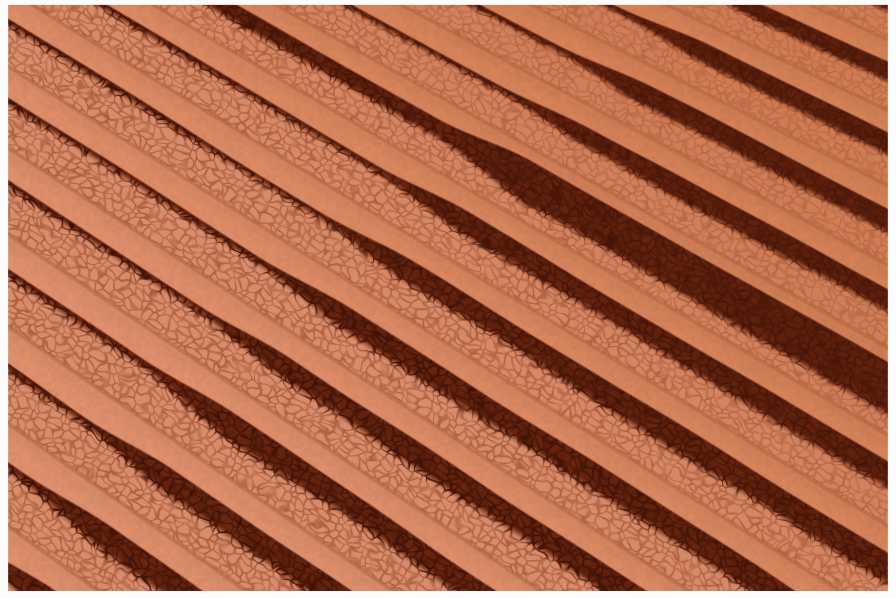
Write a WebGL 2 fragment shader that draws this texture.

```glsl
#version 300 es
precision highp float;

uniform vec2 u_resolution;
out vec4 outColor;

// Colours
const vec3 PAPER = vec3(0.99);
const vec3 STRIP_PINK = vec3(0.85, 0.545, 0.41);
const vec3 STRIP_ORANGE = vec3(0.81, 0.49, 0.325);
const vec3 GRAIN_LIGHT = vec3(0.85, 0.55, 0.42);
const vec3 GRAIN_DARK = vec3(0.66, 0.355, 0.235);
const vec3 SHADOW_LIGHT = vec3(0.42, 0.15, 0.06);
const vec3 SHADOW_DARK = vec3(0.23, 0.06, 0.02);
const vec3 CREASE = vec3(0.68, 0.39, 0.24);

// Fan of pleats: offset, spacing and spread at the left and right edges,
// in canvas heights measured downwards
const vec3 FAN_LEFT = vec3(0.039, 0.1264, 0.00445);
const vec3 FAN_RIGHT = vec3(0.947, 0.1586, 0.00336);
const float FAN_START = 0.0156;
const float FAN_SPAN = 1.469;

// Pleat profile, as fractions of one pleat
const float CREASE_AT = 0.57;
const float THIN_SHADOW = 0.11;
const float BROAD_SHADOW = 0.32;
const float WIDE_ROW = -2.0;
const float WIDE_THIN = 0.28;
const float WIDE_BROAD = 0.60;

// Where each shadow opens, and the size of the leather grain
const float KINK_AT = 0.60;
const float KINK_STEP = 0.10;
const float GRAIN_SCALE = 82.0;
const vec4 MARGIN = vec4(0.0092, 0.0118, 0.0092, 0.008); // left, bottom, right, top

vec2 hash22(vec2 p) {
    vec3 q = fract(p.xyx * vec3(0.1031, 0.1030, 0.0973));
    q += dot(q, q.yzx + 33.33);
    return fract((q.xx + q.yz) * q.zy);
}

float noise(vec2 p) {
    vec2 i = floor(p), f = fract(p);
    f *= f * (3.0 - 2.0 * f);
    vec2 e = vec2(0.0, 1.0);
    return mix(mix(hash22(i).x, hash22(i + e.yx).x, f.x),
               mix(hash22(i + e.xy).x, hash22(i + e.yy).x, f.x), f.y);
}

// Distance between the two nearest cell centres: low in the grain's furrows
float furrow(vec2 p) {
    vec2 cell = floor(p);
    float first = 8.0, second = 8.0;
    for (int y = -1; y <= 1; y++)
        for (int x = -1; x <= 1; x++) {
            vec2 c = cell + vec2(x, y);
            float d = length(c + 0.1 + 0.8 * hash22(c) - p);
            second = min(second, max(first, d));
            first = min(first, d);
        }
    return second - first;
}

// Continuous pleat number, from inverting the quadratic fan
float pleatNumber(vec2 p) {
    vec3 c = mix(FAN_LEFT, FAN_RIGHT, (p.x - FAN_START) / FAN_SPAN);
    float root = sqrt(max(c.y * c.y - 4.0 * c.z * (c.x - 1.0 + p.y), 0.0));
    return (root - c.y) / (2.0 * c.z);
}

void main() {
    vec2 uv = gl_FragCoord.xy / u_resolution;
    vec2 p = gl_FragCoord.xy / u_resolution.y;
    float n = pleatNumber(p);
    float aa = fwidth(n);
    float row = round(n);
    float phase = fract(n);

    // Leather grain, stretched along the pleats and softer far away
    float far = smoothstep(0.9, 2.2, p.x + p.y);
    vec2 warp = vec2(noise(p * 60.0), noise(p * 60.0 + 41.0)) - 0.5;
    vec2 along = mat2(0.85, 0.53, -0.53, 0.85) * p;
    float ridge = smoothstep(0.0, 0.42, furrow(along * vec2(0.75, 1.0) * GRAIN_SCALE + warp));
    ridge = mix(ridge, 1.0, 0.55 * noise(p * 90.0 + 7.0));
    ridge = mix(ridge, 0.65, 0.55 * far);

    // Lit surfaces: grained valley, then smooth strip
    vec3 leather = mix(GRAIN_DARK, GRAIN_LIGHT, ridge);
    leather *= mix(vec3(1.0), vec3(0.99, 0.95, 0.86), far);
    vec3 strip = mix(STRIP_PINK, STRIP_ORANGE, smoothstep(0.5, 2.0, p.x + p.y));
    strip *= 0.98 + 0.05 * (noise(p * 170.0) - 0.5) + 0.04 * smoothstep(0.6, 0.85, phase);
    float onStrip = smoothstep(CREASE_AT - aa, CREASE_AT + aa, phase);
    vec3 color = mix(leather, strip, onStrip);
    float crease = 1.0 - smoothstep(0.01, 0.025 + aa, abs(phase - CREASE_AT));
    color = mix(color, CREASE, 0.55 * crease);

    // Shadow: straight upper lip, soft lower edge, broad beyond its kink
    float open = smoothstep(-0.07, 0.09, p.x - KINK_AT + KINK_STEP * row);
    bool wide = row == WIDE_ROW;
    float width = wide ? mix(WIDE_THIN, WIDE_BROAD, open) : mix(THIN_SHADOW, BROAD_SHADOW, open);
    width *= 0.88 + 0.24 * noise(vec2(p.x * 7.0, row * 5.3 + 90.0));
    float d = n - row + 0.03 * (noise(vec2(p.x * 5.0, row * 3.7 + 50.0)) - 0.5);
    float lower = d - 0.58 * width + 0.06 * (ridge - 0.6);
    float shadow = smoothstep(-aa, aa, d + 0.42 * width)
                 * (1.0 - smoothstep(-0.05 - aa, 0.035 + aa, lower));
    vec3 dark = mix(SHADOW_DARK, SHADOW_LIGHT, ridge * (0.6 + 0.4 * noise(p * 80.0)));
    color = mix(color, dark, shadow);

    // Pale margin
    vec2 px = 0.5 / u_resolution;
    vec2 inside = smoothstep(MARGIN.xy - px, MARGIN.xy + px, uv)
                * smoothstep(MARGIN.zw - px, MARGIN.zw + px, 1.0 - uv);
    outColor = vec4(mix(PAPER, color, inside.x * inside.y), 1.0);
}
```
